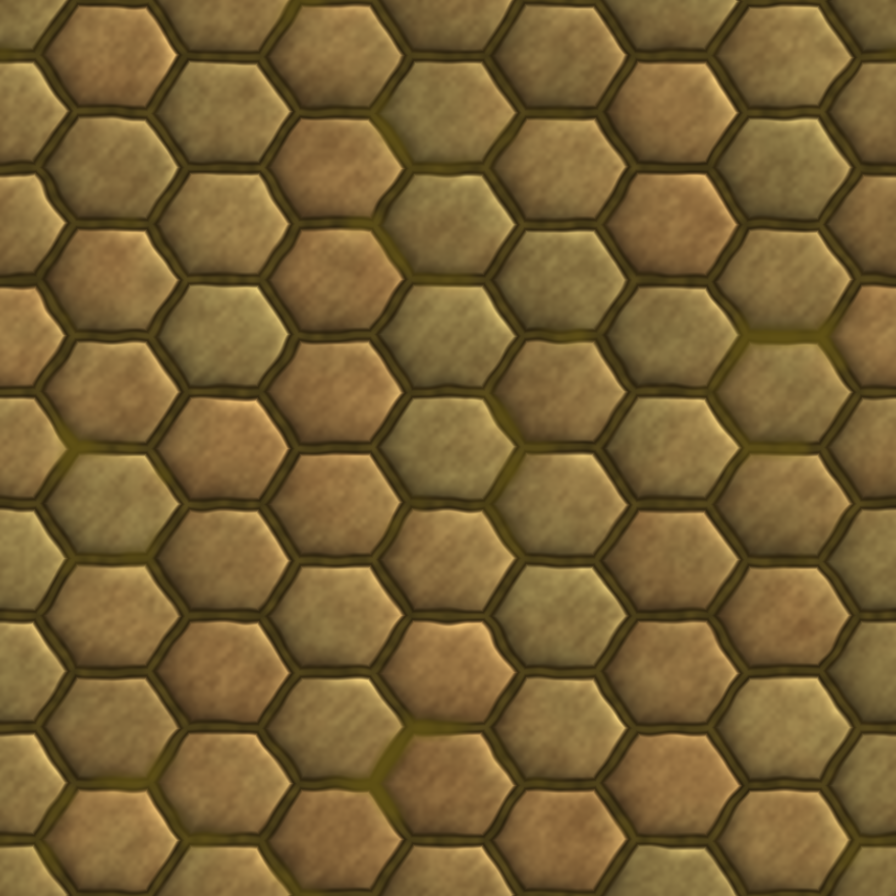
This pattern is drawn by a Shadertoy shader. Its source:

```glsl
float hash(vec2 p) {
    return fract(sin(dot(p, vec2(127.1, 311.7))) * 43758.5453);
}

// Value noise that wraps after a whole number of cells
float noise(vec2 p, vec2 period) {
    vec2 i = floor(p), f = fract(p);
    f = f * f * (3.0 - 2.0 * f);
    float a = hash(mod(i, period));
    float b = hash(mod(i + vec2(1, 0), period));
    float c = hash(mod(i + vec2(0, 1), period));
    float d = hash(mod(i + vec2(1, 1), period));
    return mix(mix(a, b, f.x), mix(c, d, f.x), f.y);
}

float tileNoise(vec2 uv, float cells) {
    return noise(uv * cells, vec2(cells));
}

float fbm(vec2 uv, float cells) {
    float sum = 0.0, amp = 0.5;
    for (int i = 0; i < 4; i++) {
        sum += amp * tileNoise(uv, cells);
        cells *= 2.0;
        amp *= 0.5;
    }
    return sum / 0.9375;
}

// Distance inward from the border of a flat-topped hexagon of height 1
float hexInside(vec2 q) {
    q = abs(q);
    return min(0.5 - q.y, (2.0 - 3.0 * q.x - 2.0 * q.y) / sqrt(13.0));
}

void mainImage(out vec4 fragColor, in vec2 fragCoord) {
    vec2 uv = fragCoord / iResolution.xy;

    // Eight staggered columns of eight stones, with slightly uneven borders
    vec2 wobble = vec2(tileNoise(uv, 40.0), tileNoise(uv + 0.5, 40.0)) - 0.5;
    vec2 p = uv * 8.0 + 0.035 * wobble;
    vec2 evenCenter = vec2(2.0 * floor(p.x * 0.5 + 0.5), floor(p.y + 0.5));
    vec2 oddCenter = vec2(2.0 * floor(p.x * 0.5) + 1.0, floor(p.y) + 0.5);
    bool useEven = hexInside(p - evenCenter) > hexInside(p - oddCenter);
    vec2 center = useEven ? evenCenter : oddCenter;
    vec2 q = p - center;
    float d = hexInside(q);
    vec2 id = mod(center, 8.0);

    // Stone surface: mottling, diagonal fibres and fine grain
    float mottle = fbm(uv, 20.0);
    vec2 diagonal = vec2(uv.x + uv.y, uv.x - uv.y);
    float fibre = noise(diagonal * vec2(40, 88), vec2(40, 88));
    float grain = tileNoise(uv, 160.0);
    float tone = 0.5 + 1.3 * (mottle - 0.5) + 0.75 * (fibre - 0.5) + 0.45 * (grain - 0.5);
    vec3 color = mix(vec3(0.50, 0.40, 0.23), vec3(0.59, 0.49, 0.29), tone);
    float warmth = clamp(hash(id) + 1.2 * (fbm(uv + 0.37, 12.0) - 0.5), 0.0, 1.0);
    color *= mix(vec3(0.98, 1.02, 1.0), vec3(1.03, 0.95, 0.93), warmth);
    color *= 0.96 + 0.08 * hash(id + 17.0);

    // Bevel lit from the upper right, shaded toward the lower left
    float lit = dot(q, vec2(0.7, 0.72));
    float rim = smoothstep(0.05, 0.085, d) * exp(-max(d - 0.085, 0.0) * 17.0);
    color += vec3(0.21, 0.19, 0.12) * rim * smoothstep(0.02, 0.5, lit) * (0.55 + 0.9 * mottle);
    color *= 1.0 - 0.75 * exp(-d * 8.0) * smoothstep(0.2, -0.45, lit);
    color *= 1.0 + 0.12 * lit;

    // Dark groove with an olive bed and patches of moss
    float patches = smoothstep(0.56, 0.8, fbm(uv + 0.71, 7.0));
    vec3 groove = mix(vec3(0.30, 0.25, 0.10), vec3(0.20, 0.155, 0.06), smoothstep(0.008, 0.045, d));
    groove *= 0.85 + 0.3 * tileNoise(uv, 96.0);
    groove = mix(groove, vec3(0.40, 0.34, 0.07), 0.65 * patches);
    color = mix(groove, color, smoothstep(0.035, 0.08, d));
    color = mix(color, vec3(0.37, 0.31, 0.08), 0.6 * patches * smoothstep(0.15, 0.04, d));

    fragColor = vec4(color, 1.0);
}
```
